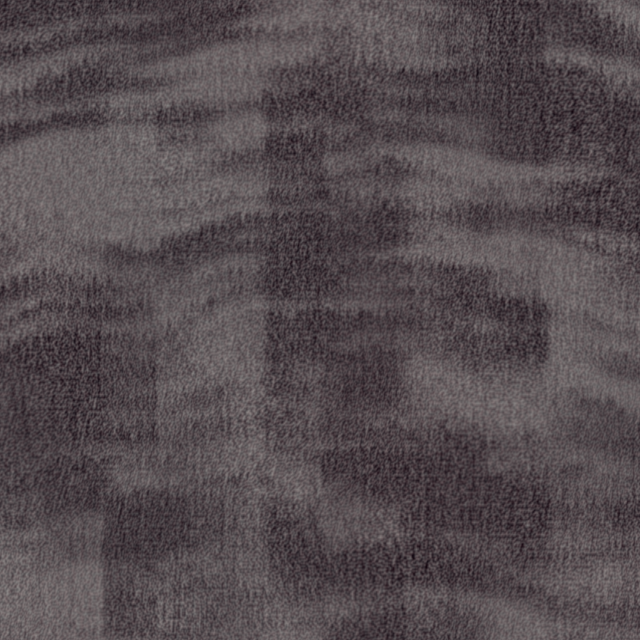
Write a three.js fragment shader that draws this texture.

```glsl
varying vec2 vUv;

float hash(vec2 p) {
  return fract(sin(dot(p, vec2(127.1, 311.7))) * 43758.545);
}

float cornerSlope(vec2 cell, vec2 offset) {
  float angle = 6.28318 * hash(cell);
  return dot(vec2(cos(angle), sin(angle)), offset);
}

// Gradient noise, about -0.7 to 0.7
float noise(vec2 p) {
  vec2 i = floor(p), f = fract(p);
  vec2 u = f * f * f * (f * (f * 6.0 - 15.0) + 10.0);
  vec2 e = vec2(1.0, 0.0);
  float low = mix(cornerSlope(i, f), cornerSlope(i + e, f - e), u.x);
  float high = mix(cornerSlope(i + e.yx, f - e.yx), cornerSlope(i + e.xx, f - e.xx), u.x);
  return mix(low, high, u.y);
}

// Tall soft patches that belong to one vertical strip
float stripTone(float id, vec2 p) {
  float shift = 19.0 * hash(vec2(id, 4.0));
  float patches = noise(vec2(p.x * 2.0 + id * 3.7, p.y * 3.3 + shift));
  float detail = noise(vec2(p.x * 6.0 + id * 5.3, p.y * 13.0 + shift));
  return patches + 0.42 * detail + 0.22 * (hash(vec2(id, 9.0)) - 0.5);
}

// Wavy cross bands, arched about the centre seam, tightest near the top
float crossBands(vec2 p) {
  float y = p.y + 0.14 * abs(p.x - 0.5) + 0.045 * noise(p * vec2(5.0, 3.0) + 8.0);
  float wide = noise(vec2(p.x * 2.0 + 3.0, y * 10.0));
  float narrow = noise(vec2(p.x * 4.5 + 17.0, y * 30.0));
  float upper = smoothstep(0.35, 0.65, p.y);
  return wide * mix(0.75, 0.95, upper) + narrow * mix(0.45, 1.05, upper);
}

void main() {
  // Uneven strips with slightly wandering edges
  float x = vUv.x - 0.5 + 0.014 * noise(vUv * vec2(2.0, 5.0) + 31.0);
  float s = x * 8.0 + 0.25 * sin(x * 23.0);
  float id = floor(s);

  // Short fibres whose slant drifts, fine speckle and upright threads
  float slantX = vUv.x - 0.16 * vUv.y + 0.035 * noise(vUv * vec2(4.0, 3.0) + 5.0);
  float fibre = noise(vec2(slantX * 175.0, vUv.y * 58.0));
  float speckle = noise(vec2(slantX * 250.0, vUv.y * 215.0) + 50.0);
  float thread = noise(vec2(vUv.x * 140.0, vUv.y * 7.0));

  // Broad tone, its edges feathered along the fibres
  vec2 p = vUv + vec2(0.003, 0.011) * fibre;
  float strips = mix(stripTone(id - 1.0, p), stripTone(id, p), smoothstep(0.0, 0.16, fract(s)));
  float cloud = noise(p * vec2(2.3, 1.8) + 12.0);
  float mottle = noise(p * vec2(24.0, 42.0) + 90.0);
  float sum = strips + 0.75 * crossBands(p) + 0.4 * cloud + 0.16 * mottle;
  float tone = smoothstep(-0.5, 0.5, sum - 0.05 + 0.1 * smoothstep(0.3, 0.5, abs(x)));

  // Grain is stronger in the dark areas and comes and goes
  float grain = 0.33 * fibre + 0.47 * speckle + 0.16 * thread;
  grain *= mix(1.2, 0.85, tone) * (1.0 + 0.6 * noise(vUv * vec2(6.0, 4.0) + 22.0));
  float value = 0.2 + 0.54 * tone + grain;
  value -= 0.03 * exp(-abs(x) * 90.0);

  vec3 color = mix(vec3(0.2, 0.16, 0.184), vec3(0.5, 0.472, 0.472), value);
  float tint = 0.03 * noise(vUv * 160.0 + 70.0) + 0.009 * noise(vUv * 2.5 + 40.0);
  color += tint * vec3(-0.6, 0.4, 0.3);
  gl_FragColor = vec4(color, 1.0);
}
```
